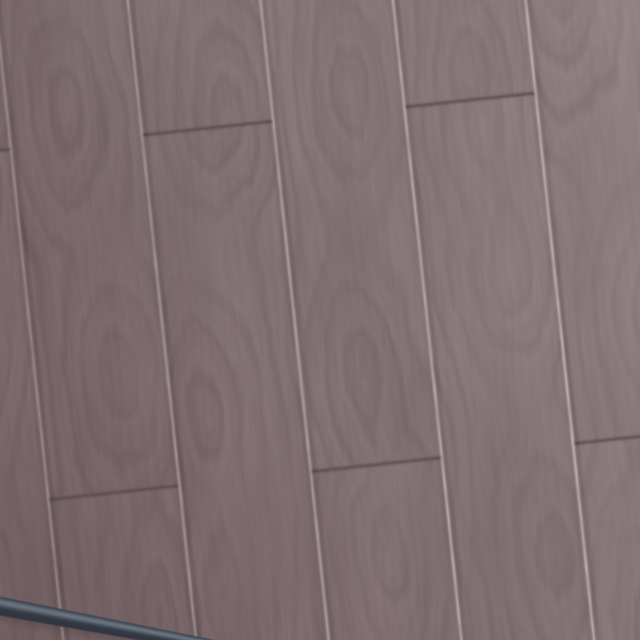
This texture is drawn by a Shadertoy shader. Its source:

```glsl
// Draws tilted mauve wood planks with pale long seams, dark staggered end joints and a cable in the corner.

const float PLANK_WIDTH = 0.2073;
const float PLANK_LENGTH = 1.108;
const float TILT = 0.107;
const vec2 SEAM_ORIGIN = vec2(0.099, 0.211);

const vec3 WOOD_SHADE = vec3(0.438, 0.362, 0.372);
const vec3 WOOD_LIT = vec3(0.578, 0.522, 0.527);
const vec3 SEAM_COLOR = vec3(0.76, 0.72, 0.72);
const vec3 JOINT_COLOR = vec3(0.33, 0.28, 0.29);
const vec3 CABLE_DARK = vec3(0.19, 0.21, 0.25);
const vec3 CABLE_LIT = vec3(0.40, 0.45, 0.49);

float hash(vec2 p) {
    return fract(sin(dot(p, vec2(127.1, 311.7))) * 4375.85);
}

float bell(float x, float width) {
    return exp(-x * x / (width * width));
}

// Smooth noise built from rotated, folded sines, roughly -1 to 1.
float layeredSines(vec2 p, float seed) {
    float sum = 0.0, amp = 0.5;
    for (int i = 0; i < 5; i++) {
        p = mat2(0.8, 0.6, -0.6, 0.8) * p * 1.6 + seed;
        sum += amp * sin(p.x + 1.5 * sin(p.y));
        amp *= 0.6;
    }
    return sum;
}

// Smooth cellular distance to long oval hearts scattered along a plank.
float heartDistance(vec2 q, float seed) {
    const float spacing = 0.42;
    float cell = floor(q.y / spacing), sum = 0.0;
    for (int i = -1; i <= 1; i++) {
        float id = cell + float(i);
        float across = (hash(vec2(id, seed)) - 0.5) * 0.11;
        float along = (id + mix(0.2, 0.8, hash(vec2(seed, id + 7.0)))) * spacing;
        sum += exp(-45.0 * length((q - vec2(across, along)) * vec2(1.0, 0.38)));
    }
    return -log(sum) / 45.0;
}

// Brightness offset of growth rings, fibres and cloudy stains.
float woodGrain(vec2 q, float seed) {
    float warp = layeredSines(q * vec2(22.0, 9.0), seed);
    float rings = heartDistance(q, seed) + 0.008 * warp;
    float fine = layeredSines(q * vec2(150.0, 14.0), seed + 3.0);
    float fibres = sin(q.x * 410.0 + 3.0 * warp + 2.0 * fine);
    float clouds = layeredSines(q * vec2(14.0, 3.5), seed + 9.0);
    float strength = 0.70 + 0.40 * layeredSines(q * vec2(9.0, 6.0), seed + 5.0);
    float bands = 0.6 * sin(rings * 210.0) + 0.4 * sin(rings * 430.0 + fine);
    return 0.022 * strength * bands + 0.004 * fibres + 0.006 * fine + 0.015 * clouds;
}

// Pale worn gap with a thin shadow on its right side.
vec3 addSeam(vec3 color, float d, vec2 p) {
    float wear = 0.88 + 0.16 * layeredSines(vec2(p.x * 9.0, p.y * 40.0), 2.0);
    float strength = mix(0.36, 0.88, clamp(p.x, 0.0, 1.0)) * wear;
    color -= 0.045 * bell(d - 0.0062, 0.0042);
    color -= 0.020 * bell(d + 0.0060, 0.0035);
    return mix(color, SEAM_COLOR, clamp(strength, 0.0, 1.0) * bell(d, 0.0026));
}

// Round cable crossing the lower left corner, thinner toward the right.
vec3 addCable(vec3 color, vec2 p) {
    float radius = mix(0.0145, 0.0100, clamp(p.x / 0.35, 0.0, 1.0));
    float d = (p.y - 0.053 + 0.190 * p.x) * 0.982;
    float cover = 1.0 - smoothstep(radius - 0.002, radius + 0.002, abs(d));
    vec3 cable = mix(CABLE_DARK, CABLE_LIT, bell(d / radius - 0.4, 0.45));
    color *= 1.0 - 0.12 * bell(d + radius, 0.010);
    return mix(color, cable, cover);
}

void mainImage(out vec4 fragColor, in vec2 fragCoord) {
    vec2 p = fragCoord / iResolution.y;

    // Plank axes: across the boards and along them.
    vec2 board = vec2(p.x + TILT * p.y, p.y - TILT * p.x) - SEAM_ORIGIN;
    float column = floor(board.x / PLANK_WIDTH);
    float along = board.y / PLANK_LENGTH - 0.5 * mod(column, 2.0);
    float row = floor(along);
    float seed = 20.0 * hash(vec2(column, row) + 4.0);
    vec2 local = vec2(board.x - (column + 0.5) * PLANK_WIDTH, board.y);

    // Wood lit from the upper right, each plank slightly different.
    float light = clamp(0.05 + 0.52 * p.x + 0.32 * p.y, 0.0, 1.0);
    vec3 color = mix(WOOD_SHADE, WOOD_LIT, light);
    color += 0.018 * (hash(vec2(row, column)) - 0.5);
    color += woodGrain(local, seed);

    // Gaps between planks.
    float jointDist = (along - round(along)) * PLANK_LENGTH;
    color = mix(color, JOINT_COLOR, 0.65 * bell(jointDist, 0.0034));
    float seamDist = board.x - round(board.x / PLANK_WIDTH) * PLANK_WIDTH;
    color = addSeam(color, seamDist, p);

    fragColor = vec4(addCable(color, p), 1.0);
}
```
